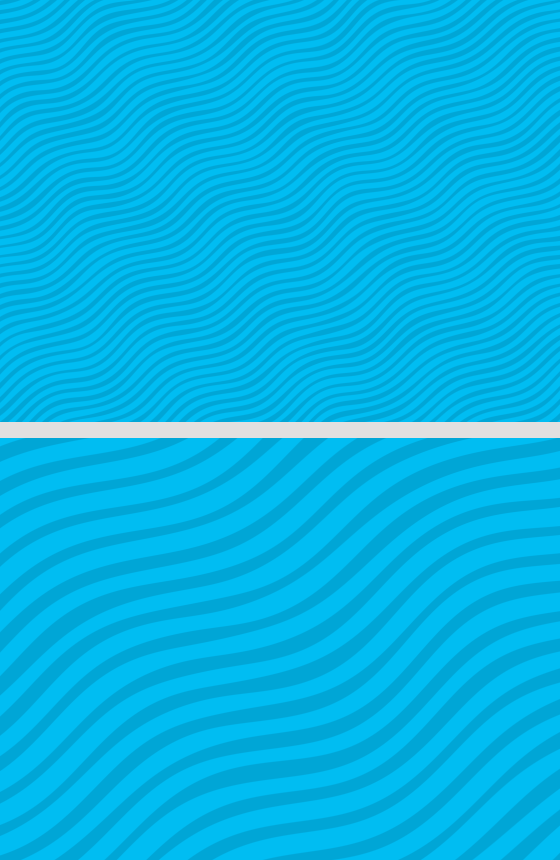
Top, the full canvas; bottom, a detail of the centre.
Write a Shadertoy shader that draws this pattern.

```glsl
const float TAU = 6.2831853;
const vec3 LIGHT_BLUE = vec3(0.0, 0.74, 0.95);
const vec3 DARK_BLUE = vec3(0.0, 0.65, 0.84);

float hash(float n) {
    return fract(sin(n * 12.9898) * 43758.5453);
}

vec2 rotate(vec2 p, float angle) {
    float c = cos(angle), s = sin(angle);
    return vec2(c * p.x + s * p.y, c * p.y - s * p.x);
}

// Layered sines: uneven drift along one stripe, about -1 to 1
float drift(float along, float seed) {
    float offset = TAU * hash(seed);
    return 0.6 * sin(along * 17.0 + offset) + 0.4 * sin(along * 41.0 + offset * 2.3);
}

// Layered sines: slow variation shared by neighbouring stripes, about -1 to 1
float swell(vec2 p, float scale) {
    vec2 q = p * scale;
    float bend = sin(q.x * 0.7 - q.y * 1.3 + 1.7);
    return 0.6 * sin(q.x + 1.6 * q.y + bend) + 0.4 * sin(1.9 * q.x - 2.3 * q.y + 2.0 * bend);
}

// Coverage of wavy stripes; spacing and softness are in canvas widths
float waveStripes(vec2 p, float wavelength, float amplitude, float spacing, float softness) {
    // Wave crests lean slightly and wander from one area to the next
    float k = TAU / wavelength;
    float phase = k * (p.x + 0.05 * p.y - 0.045) + 0.22 * swell(p, 7.0);
    float slope = amplitude * k * cos(phase);
    float rows = (p.y - amplitude * sin(phase)) / spacing + 0.2 * swell(p.yx, 9.0);
    float row = floor(rows);

    // Hand-cut variation of position and thickness
    float centre = 0.5 + 0.04 * drift(p.x, row + 3.0);
    float halfWidth = 0.21 + 0.04 * drift(p.x, row + 71.0) + 0.05 * swell(p, 19.0);

    // Approximate distance to the stripe edge
    float edge = (abs(rows - row - centre) - halfWidth) * spacing;
    edge /= sqrt(1.0 + slope * slope);
    return 1.0 - smoothstep(-softness, softness, edge);
}

void mainImage(out vec4 fragColor, in vec2 fragCoord) {
    vec2 p = rotate(fragCoord / iResolution.x, radians(27.0));
    float stripe = waveStripes(p, 0.2135, 0.0112, 0.0178, 0.75 / iResolution.x);
    fragColor = vec4(mix(LIGHT_BLUE, DARK_BLUE, stripe), 1.0);
}
```
